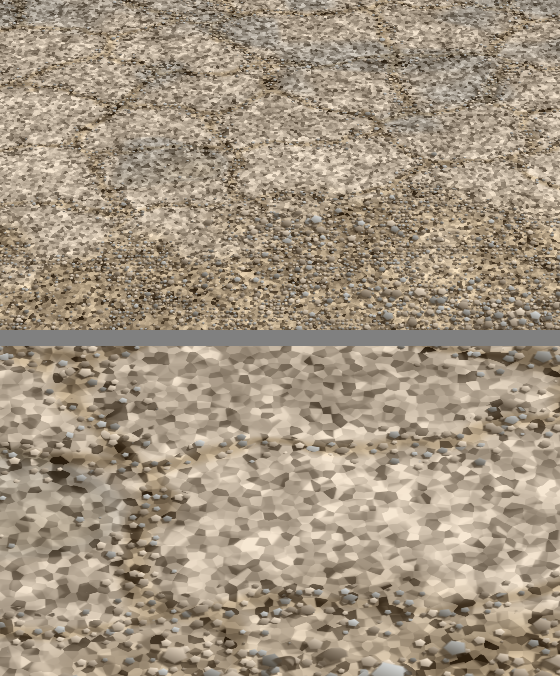
Top: the whole. Bottom: its middle third, enlarged.
Reproduce this texture procedurally as a Shadertoy shader.

```glsl
const float TAU = 6.28319;
const vec3 SHADE = vec3(0.26, 0.21, 0.15);
const vec3 SUNLIT = vec3(0.89, 0.83, 0.75);
const vec3 COOL_TINT = vec3(0.88, 0.95, 1.04);
const vec3 EARTH_TINT = vec3(1.02, 0.99, 0.92);

vec2 hash2(vec2 p) {
    vec3 q = fract(p.xyx * vec3(0.1031, 0.1030, 0.0973));
    q += dot(q, q.yzx + 33.33);
    return fract((q.xx + q.yz) * q.zy);
}

vec3 stoneRamp(float tone) {
    return mix(SHADE, SUNLIT, clamp(tone, -0.15, 1.12));
}

// Cellular noise with blended cell values, centred on zero
float grain(vec2 p, float sharpness) {
    vec2 cell = floor(p);
    float sum = 0.0, total = 0.0;
    for (int j = -1; j <= 1; j++)
    for (int i = -1; i <= 1; i++) {
        vec2 id = cell + vec2(i, j);
        vec2 d = id + hash2(id) - p;
        float weight = exp(-sharpness * dot(d, d));
        sum += weight * hash2(id + 71.0).x;
        total += weight;
    }
    return sum / total - 0.5;
}

// Gap between the two nearest cell centres: zero along the cracks
float crackGap(vec2 p) {
    vec2 cell = floor(p);
    float nearest = 9.0, second = 9.0;
    for (int j = -1; j <= 1; j++)
    for (int i = -1; i <= 1; i++) {
        vec2 id = cell + vec2(i, j);
        float d = length(id + 0.1 + 0.8 * hash2(id + 13.0) - p);
        second = min(second, max(nearest, d));
        nearest = min(nearest, d);
    }
    return second - nearest;
}

float pentagon(vec2 p, float turn) {
    float sector = TAU / 5.0;
    float angle = mod(atan(p.y, p.x + 1e-5) + turn, sector) - 0.5 * sector;
    return length(p) * cos(angle);
}

// Soft elliptical patch, one at its centre
float patchAt(vec2 p, vec2 centre, vec2 size) {
    vec2 d = (p - centre) / size;
    return exp(-dot(d, d));
}

// Angular pebbles with a lit top and a cast shadow
vec3 layStones(vec3 ground, vec2 p, float scale, float cover) {
    vec3 color = ground;
    vec2 q = p * scale, cell = floor(q);
    float soft = 0.04 + 0.5 * scale / iResolution.y;
    for (int j = 1; j >= -1; j--)
    for (int i = -1; i <= 1; i++) {
        vec2 id = cell + vec2(i, j);
        vec2 shape = hash2(id + scale), look = hash2(id + scale + 37.0);
        vec2 d = (q - id - 0.25 - 0.5 * hash2(id + 5.0)) * vec2(1.0, 1.3);
        float radius = mix(0.22, 0.46, shape.x) * smoothstep(shape.y, shape.y + 0.12, cover);
        float present = smoothstep(0.02, 0.12, radius);
        float turn = TAU * look.x;
        float shadow = pentagon(d + vec2(0.5, 0.65) * radius, turn) - radius;
        float body = pentagon(d, turn) - radius;
        float lit = dot(d, vec2(0.45, 0.85)) / max(radius, 0.05);
        float tone = 0.64 + 0.5 * (look.x - 0.5) + 0.26 * clamp(lit, -1.2, 1.0);
        vec3 stone = stoneRamp(tone) * mix(vec3(1.0), COOL_TINT, step(0.65, look.y));
        float shadowMask = present * (1.0 - smoothstep(-soft, soft * 1.5, shadow));
        color = mix(color, SHADE, 0.68 * shadowMask);
        color = mix(color, stone, present * (1.0 - smoothstep(-soft, soft, body)));
    }
    return color;
}

void mainImage(out vec4 fragColor, in vec2 fragCoord) {
    vec2 uv = fragCoord / iResolution.y;
    // Features shrink toward the top
    vec2 p = vec2((uv.x - 0.85) * (1.0 + 0.2 * uv.y), uv.y * (1.0 + 0.3 * uv.y)) + 4.0;

    float broad = grain(p * vec2(5.0, 9.0), 5.0);
    float clump = grain(p * vec2(19.0, 28.0), 6.0);
    vec2 bend = 0.012 * sin(p.yx * vec2(31.0, 17.0)) + vec2(0.03, 0.022) * clump;

    // Slabs, cracks and loose earth
    float gap = crackGap((p + bend) * vec2(2.3, 5.2));
    float earth = 1.0 - smoothstep(0.2, 0.5, uv.y + 0.35 * broad - 0.1 * (uv.x - 0.85));
    float crack = (1.0 - smoothstep(0.01, 0.13, gap)) * (1.0 - 0.6 * earth);
    float rubble = 1.0 - smoothstep(0.03, 0.32, gap + 0.2 * clump);

    // Fine mineral flecks
    float fleck = grain(p * vec2(85.0, 115.0), 22.0);
    float blot = grain(p * vec2(46.0, 66.0), 14.0);
    float tone = 0.68 + 0.5 * fleck + 0.34 * blot + 0.2 * clump + 0.22 * broad;
    tone -= 0.17 * crack + 0.05 * earth;
    tone -= 0.3 * smoothstep(0.22, 0.42, -fleck) * (0.4 + 0.6 * max(earth, rubble));
    vec3 color = stoneRamp(tone);
    color *= mix(vec3(1.0), EARTH_TINT, max(earth, crack));
    color *= mix(vec3(1.0), COOL_TINT, 0.5 * smoothstep(0.05, 0.3, -broad) * (1.0 - earth));

    // Gravel gathers in cracks, a low bank and the right corner
    float bank = patchAt(uv, vec2(0.93, 0.31), vec2(0.3, 0.06));
    float corner = patchAt(uv, vec2(1.5, 0.04), vec2(0.36, 0.1));
    float drift = patchAt(uv, vec2(1.15, 0.56), vec2(0.22, 0.07));
    float spill = patchAt(uv, vec2(1.0, 0.12), vec2(0.45, 0.14));
    float heap = max(bank, corner) * (0.9 + 0.7 * clump);
    color = layStones(color, p, 82.0, 0.55 * rubble + 0.32 * earth + 0.4 * heap);
    color = layStones(color, p, 48.0, 0.2 * crack + 0.13 * earth + 0.5 * heap + 0.25 * (drift + spill));
    color = layStones(color, p, 29.0, 0.75 * heap + 0.12 * (drift + spill) + 0.04 * earth - 0.03);
    fragColor = vec4(clamp(color, 0.0, 1.0), 1.0);
}
```
